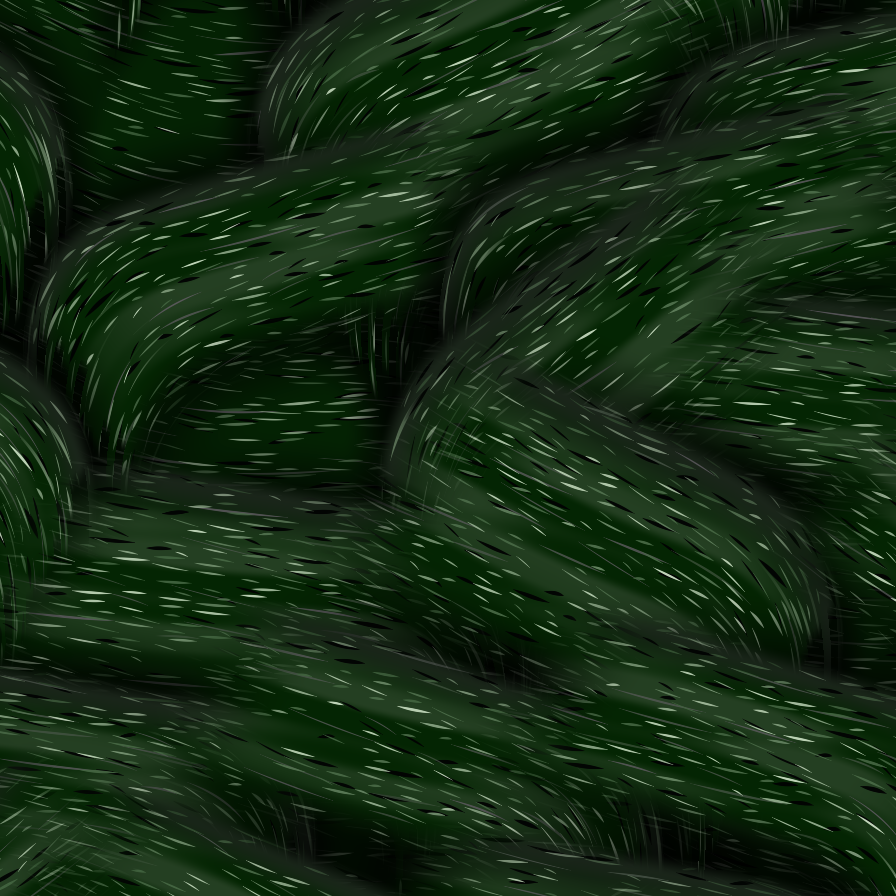
Reproduce this texture procedurally as a WebGL 2 fragment shader.

```glsl
#version 300 es
precision highp float;
// Dark green fur: overlapping locks of hair on a jittered grid, painted from
// the top row down. Each lock has its own bent coordinates, in which soft
// bands, a grey rim, a ragged tip and fine tapered hairs are laid.
uniform vec2 u_resolution;
out vec4 fragColor;

vec3 hash3(vec2 p) {
    vec3 q = fract(p.xyx * vec3(0.1031, 0.1030, 0.0973));
    q += dot(q, q.yxz + 33.33);
    return fract((q.xxy + q.yzz) * q.zyx);
}

// Tapered dashes along x; stretch is the gradient length of the y coordinate.
// Returns coverage and a random tone.
vec2 hairs(vec2 g, float rows, float len, float keep, float width, float stretch, float seed) {
    float row = floor(g.y * rows);
    float along = g.x / len + 7.0 * hash3(vec2(row + 300.0, seed)).x;
    vec3 r = hash3(vec2(floor(along) + 60.0 + seed, row + 200.0 + seed * 3.0));
    float t = (fract(along) - 0.5) / (0.16 + 0.33 * r.y);
    float bow = (r.z - 0.5) * (0.35 + 0.5 * t) + 0.15 * (r.y - 0.5) * t * t;
    float d = abs(fract(g.y * rows) - 0.5 - bow) / (rows * stretch);
    float w = width * (0.5 + r.z) * (1.0 - t * t);
    float px = 0.6 / u_resolution.y;
    float ink = smoothstep(px, -px, d - w) * step(abs(t), 1.0) * step(r.x, keep);
    return vec2(ink, fract(r.x * 17.0 + r.y * 5.0));
}

// Lays black gaps, long grey hairs and short pale ones over a colour.
vec3 addHairs(vec3 col, vec2 g, float stretch, float seed, float shine) {
    vec2 gap = hairs(g, 80.0, 0.06, 0.36, 0.0018, stretch, seed + 5.0);
    col = mix(col, vec3(0.005, 0.01, 0.008), 0.95 * gap.x);
    vec2 grey = hairs(g, 60.0, 0.14, 0.45, 0.0010, stretch, seed + 11.0);
    col = mix(col, mix(vec3(0.2, 0.3, 0.19), vec3(0.4, 0.37, 0.41), grey.y), 0.8 * grey.x);
    vec2 pale = hairs(g, 125.0, 0.05, 0.66, 0.0011, stretch, seed);
    vec3 tone = mix(vec3(0.25, 0.38, 0.24), vec3(0.8, 0.88, 0.77), pale.y * pale.y);
    return mix(col, tone, pale.x * shine);
}

// Paints one lock over the colour below it.
vec3 paintLock(vec3 col, vec2 p, vec2 id) {
    vec3 r = hash3(id + 20.0);
    vec3 s = hash3(id + 71.0);
    float seed = floor(r.z * 90.0);

    // Bent frame: fibres run along x and hook downward at the tip
    vec2 centre = (id + vec2(0.5 * mod(id.y, 2.0), 0.5) + 0.5 * (r.xy - 0.5)) * vec2(0.5, 0.2);
    vec2 q = p - centre;
    q.x *= s.x < 0.5 ? -1.0 : 1.0;
    float x = q.x - 0.7 * q.y;
    float hook = max(x + 0.04, 0.0);
    float lean = 0.1 + 0.4 * s.y;
    float v = q.y + lean * x + 4.0 * hook * hook * hook;
    float slope = lean + 12.0 * hook * hook;
    float stretch = length(vec2(slope, 1.0 - 0.7 * slope));
    float h = 0.1 + 0.05 * s.z;

    // Soft shadow around the lock
    float shade = smoothstep(h + 0.055, h - 0.02, v) * smoothstep(-h - 0.05, -h + 0.05, v)
                * smoothstep(-0.42, -0.05, x) * smoothstep(0.36, 0.27, x);
    col *= 1.0 - 0.68 * shade;

    // Body with ragged strands at the tip
    float strand = hash3(vec2(floor(v * 90.0) + 90.0, seed)).x;
    float tip = 0.32 - 0.1 * strand;
    float body = smoothstep(h, h - 0.022, v) * smoothstep(-h, -h + 0.06, v)
               * smoothstep(-0.43, -0.26, x) * smoothstep(tip, tip - 0.02, x);
    if (body < 0.002) return col;

    // Broad translucent bands, grey upper rim, dark underside
    float depth = 0.5 - 0.5 * v / h;
    float band = sin(v * 62.0 + seed + 1.3 * sin(x * 8.0 + seed))
               + 0.6 * sin(v * 150.0 - x * 9.0 + seed * 2.0);
    float sheen = smoothstep(-0.8, 0.9, band) * smoothstep(0.05, 0.3, depth)
                * smoothstep(1.0, 0.5, depth) * smoothstep(0.28, 0.03, x);
    vec3 fur = mix(vec3(0.016, 0.145, 0.01), vec3(0.165, 0.265, 0.155), 0.85 * sheen);
    float rim = smoothstep(0.26, 0.06, depth);
    fur = mix(fur, vec3(0.125, 0.145, 0.125), 0.8 * rim);
    fur *= 1.0 - 0.5 * smoothstep(0.7, 1.0, depth);
    fur = addHairs(fur, vec2(x, v), stretch, seed, 0.95 - 0.45 * rim);

    // Long bright hairs curling round the tip
    vec2 curl = hairs(vec2(x, v), 70.0, 0.13, 0.6, 0.0013, stretch, seed + 23.0);
    fur = mix(fur, vec3(0.45, 0.55, 0.43), curl.x * curl.y * smoothstep(0.08, 0.2, x));
    return mix(col, fur, body);
}

void main() {
    vec2 p = gl_FragCoord.xy / u_resolution.y;

    // Undercoat
    vec2 g = vec2(p.x, p.y + 0.25 * p.x + 0.03 * sin(p.x * 9.0));
    vec3 col = addHairs(vec3(0.016, 0.135, 0.012), g, 1.0, 3.0, 0.8);

    // Locks, upper rows first
    for (int j = 6; j >= -2; j--) {
        for (int i = -2; i <= 2; i++) {
            col = paintLock(col, p, vec2(i, j));
        }
    }
    fragColor = vec4(col, 1.0);
}
```
